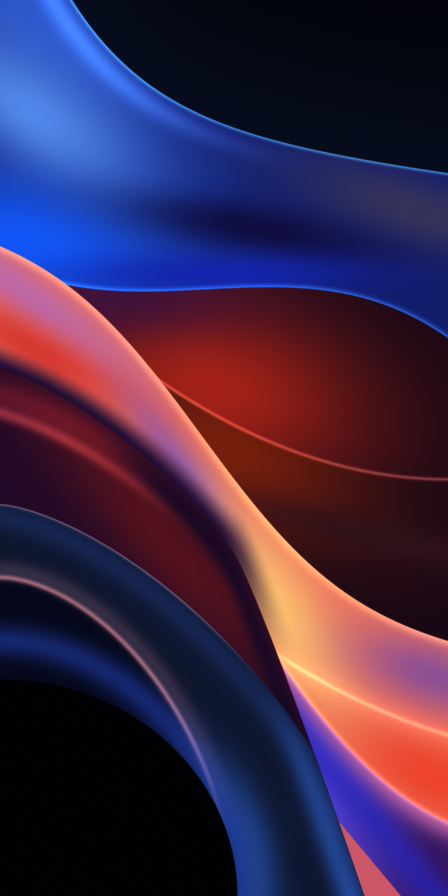
Write a WebGL 2 fragment shader that draws this background.

```glsl
#version 300 es
precision highp float;
// Draws glossy folded ribbons in blue, coral and navy over a dark ground.
uniform vec2 u_resolution;
out vec4 fragColor;

float hash(vec2 p) {
  vec3 q = fract(p.xyx * .1031);
  q += dot(q, q.yzx + 33.33);
  return fract((q.x + q.y) * q.z);
}

// Blends in a soft light; spot holds center and radius, sheared by slope
vec3 tint(vec3 base, vec3 color, vec2 p, vec4 spot, float slope) {
  vec2 q = p - spot.xy;
  q.y -= slope * q.x;
  q /= spot.zw;
  return mix(base, color, exp(-dot(q, q)));
}

float glow(float d, float width) { return exp(-d * d / (width * width)); }
float fill(float d, float pixel) { return smoothstep(-pixel, pixel, d); }

// Turns an implicit field into a distance in canvas widths
float dist(float f, float pixel) {
  return f * pixel / max(length(vec2(dFdx(f), dFdy(f))), 1e-5);
}

// Quarter arch around the lower left corner, positive outside
float arch(vec2 p, vec2 size, float power) {
  vec2 q = pow(p / size, vec2(power));
  return pow(q.x + q.y, 1. / power) - 1.;
}

// Edge curves: height as a function of x
float blueTop(float x) { return 1.74 - .13 * x + .649 * exp(-5.2 * x); }
float blueBottom(float x) { return 1.415 - 2.6 * x * (x * x / 3. - .46 * x + .192); }
float ribbonTop(float x) { return 1.073 - .1 * x - .44 * tanh((x - .45) / .35); }
float ribbonBottom(float x) {
  float bend = x - .53;
  float ramp = .5 * (bend + sqrt(bend * bend + .001));
  return 1.18 - .37 * x - .75 * x * x - 1.35 * ramp;
}
float foldCurve(float x, vec3 k) { float u = 1. - x; return k.x + u * (k.y + u * k.z); }

vec3 blueSheet(vec2 p, float depth) {
  vec3 c = vec3(.07, .11, .42);
  c = tint(c, vec3(.17, .33, .78), p, vec4(.08, 1.95, .3, .2), -.8);
  c = tint(c, vec3(.07, .34, .98), p, vec4(.05, 1.46, .36, .17), -.1);
  c = tint(c, vec3(.32, .53, .92), p, vec4(.07, 1.75, .24, .13), -.55);
  c = tint(c, vec3(.06, .05, .25), p, vec4(.58, 1.49, .3, .06), -.15);
  c = tint(c, vec3(.21, .2, .35), p, vec4(.93, 1.53, .28, .08), -.3);
  c = tint(c, vec3(.08, .14, .68), p, vec4(.5, 1.39, .3, .04), 0.);
  return c + vec3(.12, .22, .34) * smoothstep(.75, .1, p.x) * glow(depth - .035, .022);
}

vec3 redGround(vec2 p, float fold, float pixel) {
  vec3 dark = vec3(.09, .03, .08);
  vec3 c = tint(dark, vec3(.64, .13, .09), p, vec4(.47, 1.14, .36, .22), -.2);
  c = tint(c, vec3(.25, .07, .23), p, vec4(.25, 1.34, .3, .09), 0.);
  vec3 under = tint(dark, vec3(.46, .12, .05), p, vec4(.5, 1., .33, .19), -.3);
  under = tint(under, vec3(.19, .07, .1), p, vec4(.85, .8, .3, .04), -.25);
  c = mix(c, under, fill(-fold, pixel));
  return c + vec3(.36, .17, .15) * glow(fold, .004);
}

vec3 coralRibbon(vec2 p, float upper, float lower, float pixel) {
  vec3 c = vec3(.91, .43, .36);
  c = tint(c, vec3(.74, .41, .66), p, vec4(.06, 1.34, .25, .07), -.7);
  c = tint(c, vec3(.84, .22, .19), p, vec4(.08, 1.22, .22, .06), -.55);
  c = tint(c, vec3(.55, .32, .66), p, vec4(.42, .94, .13, .07), -1.2);
  c = tint(c, vec3(1., .75, .43), p, vec4(.62, .64, .16, .16), -1.1);
  c = tint(c, vec3(.55, .31, .58), p, vec4(.97, .49, .18, .08), -.3);
  c = tint(c, vec3(.93, .26, .16), p, vec4(.98, .26, .2, .09), -.4);
  // Dark turn along the lower edge
  float turn = smoothstep(.055, 0., lower) * smoothstep(.5, .85, p.y);
  c = mix(c, vec3(.12, .05, .2), turn);
  // Inner folds in the lower right
  float crease = dist(p.y - foldCurve(p.x, vec3(.359, .3, .45)), pixel);
  float hem = dist(p.y - foldCurve(p.x, vec3(.164, .45, 1.35)), pixel);
  float strip = dist(p.y + 1.2 * p.x - 1.074, pixel);
  float right = smoothstep(.58, .66, p.x);
  c += right * vec3(.25, .2, .13) * (glow(crease, .005) + .35 * glow(crease, .025));
  vec3 violet = mix(vec3(.34, .27, .85), vec3(.2, .08, .36), smoothstep(.68, 1., p.x));
  violet = mix(violet, vec3(.7, .36, .62), glow(hem, .035));
  violet = mix(violet, vec3(.15, .14, .72), .7 * glow(strip - .06, .04));
  violet = mix(violet, vec3(.8, .34, .4), fill(-strip, pixel));
  c = mix(c, violet, right * fill(-hem, pixel));
  c += right * vec3(.25, .16, .14) * glow(hem, .006);
  return c + vec3(.22, .22, .1) * glow(upper, .012);
}

vec3 wineFold(vec2 p, float lower) {
  vec3 c = tint(vec3(.13, .035, .15), vec3(.33, .07, .11), p, vec4(.38, .78, .3, .13), -1.);
  float band = lower + .095 - .114 * p.x;
  vec3 sheen = vec3(.32, .12, .09) * glow(band, .013) + vec3(.2, .04, .02) * glow(band - .035, .035);
  c += sheen * smoothstep(.5, .1, p.x);
  return mix(c, vec3(.07, .03, .14), .8 * glow(lower + .025, .025) * smoothstep(.2, .4, p.x));
}

vec3 navyTube(vec2 p, float outer, float lower, float hole, float pixel) {
  float down = smoothstep(.55, .1, p.y) * smoothstep(.3, .55, p.x);
  float line = dist(arch(p, vec2(.52, .711), 1.75), pixel);
  float sheen = dist(arch(p, vec2(.525, .57), 1.9), pixel);
  vec3 c = vec3(.055, .085, .18) + vec3(.03, .06, .13) * glow(outer + .03, .03);
  c = mix(c, vec3(.02, .03, .1), fill(-line, .008) * (1. - down));
  c = mix(c, vec3(.09, .17, .48), .85 * glow(sheen, .035));
  c += vec3(.06, .15, .32) * down * (glow(hole - .05, .05) + glow(lower + .035, .03));
  c += vec3(.5, .3, .28) * smoothstep(.1, .5, p.y) * (glow(line, .006) + .3 * glow(line - .018, .02));
  return c + vec3(.36, .25, .24) * glow(outer, .004) * smoothstep(.62, .4, p.x);
}

void main() {
  vec2 p = gl_FragCoord.xy / u_resolution * vec2(1, 2);
  float pixel = 1. / u_resolution.x;
  float top = dist(blueTop(p.x) - p.y, pixel);
  float bottom = dist(p.y - blueBottom(p.x), pixel);
  float upper = dist(ribbonTop(p.x) - p.y, pixel);
  float lower = dist(p.y - ribbonBottom(p.x), pixel);
  float fold = dist(p.y - foldCurve(p.x, vec3(.93, 0, .53)), pixel);
  float outer = dist(arch(p, vec2(.828, .875), 1.5), pixel);
  float hole = dist(arch(p, vec2(.53, .484), 2.), pixel);
  // Layers from back to front
  vec3 color = vec3(.008, .012, .035) + vec3(.015, .035, .07) * glow(top, .22);
  vec3 rims = vec3(.15, .4, .45) * glow(top, .005) + vec3(.08, .25, .4) * glow(bottom, .007);
  color = mix(color, blueSheet(p, top) + rims, fill(top, pixel));
  color = mix(color, redGround(p, fold, pixel), fill(-bottom, pixel));
  color = mix(color, coralRibbon(p, upper, lower, pixel), fill(upper, pixel));
  color = mix(color, wineFold(p, lower), fill(-lower, pixel));
  color = mix(color, navyTube(p, outer, lower, hole, pixel), fill(-max(outer, lower), pixel));
  color = mix(color, vec3(.005, .006, .014), fill(-hole, pixel));
  // Fine dither against banding
  fragColor = vec4(color + (hash(gl_FragCoord.xy) - .5) / 255., 1);
}
```
